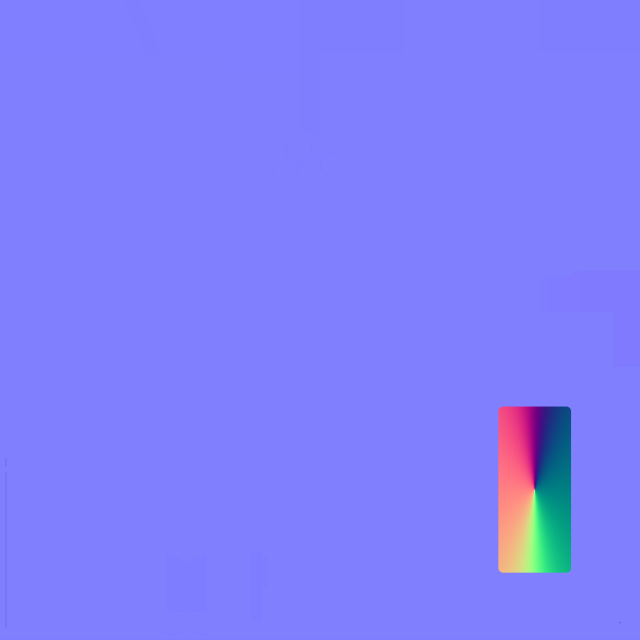
Write a Shadertoy shader that draws this texture map.

```glsl
const vec3 FLAT_NORMAL = vec3(0.502, 0.502, 1.0);
const vec3 LINE_COLOR = vec3(0.41, 0.41, 0.86);
const vec3 FAINT_TINT = vec3(-0.008, -0.010, 0.0);
const vec3 SIDE_TINT = vec3(0.0, -0.022, 0.0);
const vec2 PANEL_CENTER = vec2(0.8355, 0.2350);
const vec2 PANEL_HALF = vec2(0.0568, 0.1298);
const float PANEL_RADIUS = 0.0075;
const float PANEL_BLUE = 0.51;
const float RING_RADIUS = 0.0180;
const float RING_WIDTH = 0.0022;

float pixelSize;

float fill(float d) {
    return clamp(0.5 - d / pixelSize, 0.0, 1.0);
}

float roundBox(vec2 p, vec2 halfSize, float radius) {
    vec2 q = abs(p) - halfSize + radius;
    return length(max(q, 0.0)) + min(max(q.x, q.y), 0.0) - radius;
}

// Coverage of a rectangle given by its lower left and upper right corners
float rect(vec2 p, vec2 lo, vec2 hi) {
    return fill(roundBox(p - 0.5 * (lo + hi), 0.5 * (hi - lo), 0.0));
}

float ring(vec2 p, vec2 center, float radius) {
    return fill(abs(length(p - center) - radius) - 0.5 * RING_WIDTH);
}

// Shallow plates along the top edge, with the stem hanging from them
float topPlates(vec2 p) {
    float m = rect(p, vec2(-0.1, 0.916), vec2(0.632, 1.1));
    m = max(m, rect(p, vec2(0.202, 0.910), vec2(0.470, 1.1)));
    m = max(m, rect(p, vec2(0.354, 0.894), vec2(0.499, 1.1)));
    m = max(m, rect(p, vec2(0.465, 0.794), vec2(0.499, 1.1)));
    m = max(m, rect(p, vec2(0.840, 0.919), vec2(1.1, 1.1)));
    float streak = fill(abs(p.x + 0.42 * p.y - 0.625) - 0.012);
    return m * (0.55 + 0.2 * streak + 0.3 * smoothstep(0.46, 0.50, p.x));
}

// Two staggered rows of shallow rings
float ringCluster(vec2 p) {
    float m = 0.0;
    for (int i = 0; i < 7; i++) {
        bool lower = i < 4;
        float k = float(lower ? i : i - 4);
        vec2 center = lower ? vec2(0.409, 0.728) : vec2(0.430, 0.762);
        center += k * vec2(0.037, 0.005);
        m = max(m, ring(p, center, RING_RADIUS));
    }
    return m;
}

// Stepped block on the right edge
float sideBlock(vec2 p) {
    float m = rect(p, vec2(0.844, 0.512), vec2(1.1, 0.569));
    m = max(m, rect(p, vec2(0.892, 0.512), vec2(1.1, 0.577)));
    m = max(m, rect(p, vec2(0.958, 0.427), vec2(1.1, 0.520)));
    return m * mix(0.6, 1.0, smoothstep(0.84, 0.92, p.x));
}

// Notched plate, its two rings and the narrow plate beside it
float lowerPlates(vec2 p) {
    float notch = fill(0.122 + 0.5 * abs(p.x - 0.292) - p.y);
    float m = rect(p, vec2(0.260, 0.043), vec2(0.324, 0.141)) * (1.0 - notch);
    m = max(m, rect(p, vec2(0.392, 0.030), vec2(0.410, 0.138)));
    m = max(m, rect(p, vec2(0.392, 0.082), vec2(0.420, 0.130)));
    for (int i = 0; i < 2; i++) {
        m = max(m, ring(p, vec2(0.271 + 0.044 * float(i), 0.0245), 0.0160));
    }
    return m;
}

// Thin marks near the left edge and the lower right corner
float thinMarks(vec2 p) {
    float m = rect(p, vec2(0.0087, 0.0195), vec2(0.0099, 0.2617));
    m = max(m, rect(p, vec2(0.0087, 0.2708), vec2(0.0099, 0.2839)));
    return max(m, fill(length(p - vec2(0.9688, 0.0273)) - 0.0014));
}

// Normal of an elliptic cone that fits the panel
vec3 coneNormal(vec2 p) {
    vec2 slope = p / (PANEL_HALF * PANEL_HALF);
    vec2 direction = slope / max(length(slope), 0.0001);
    return vec3(0.5 - 0.5 * direction, PANEL_BLUE);
}

void mainImage(out vec4 fragColor, in vec2 fragCoord) {
    vec2 p = fragCoord / iResolution.xy;
    pixelSize = 1.0 / min(iResolution.x, iResolution.y);

    // Faint relief
    vec3 color = FLAT_NORMAL;
    color += FAINT_TINT * max(topPlates(p), ringCluster(p));
    color += FAINT_TINT * lowerPlates(p);
    color += FAINT_TINT * fill(p.y - 0.002);
    color += SIDE_TINT * sideBlock(p);
    color = mix(color, LINE_COLOR, thinMarks(p));

    // Cone panel
    vec2 q = p - PANEL_CENTER;
    color = mix(color, coneNormal(q), fill(roundBox(q, PANEL_HALF, PANEL_RADIUS)));

    fragColor = vec4(color, 1.0);
}
```
